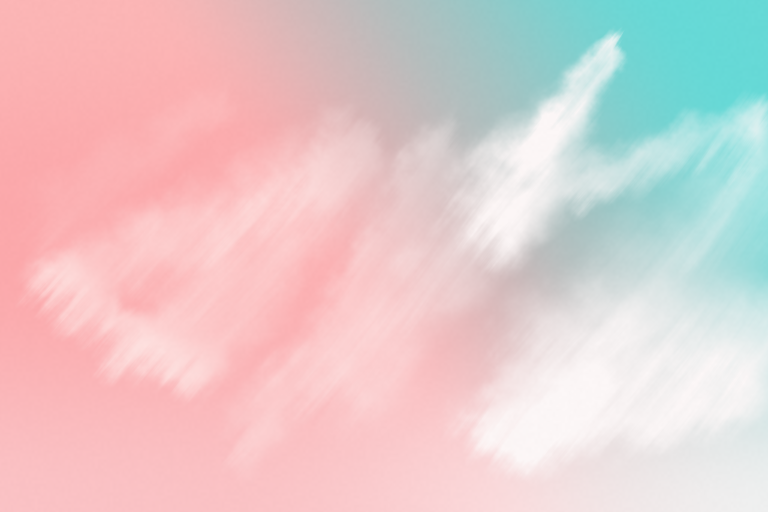
Give the GLSL for this texture, as a Shadertoy shader.

```glsl
// Feathery diagonal cirrus clouds over a soft coral-to-turquoise sky.

const vec2 WIND = vec2(0.669, 0.743);

float hash(vec2 cell) {
    vec3 q = fract(cell.xyx * vec3(0.1031, 0.1030, 0.0973));
    q += dot(q, q.yzx + 33.33);
    return fract((q.x + q.y) * q.z);
}

float noise(vec2 p) {
    vec2 cell = floor(p), f = fract(p);
    f = f * f * (3.0 - 2.0 * f);
    float low = mix(hash(cell), hash(cell + vec2(1, 0)), f.x);
    float high = mix(hash(cell + vec2(0, 1)), hash(cell + vec2(1, 1)), f.x);
    return mix(low, high, f.y);
}

float fbm(vec2 p) {
    float sum = 0.0, weight = 0.5;
    for (int i = 0; i < 5; i++) {
        sum += weight * noise(p);
        p = mat2(1.6, 1.2, -1.2, 1.6) * p + 7.3;
        weight *= 0.5;
    }
    return sum / 0.97;
}

// Octaves without rotation keep the fibres parallel
float fibres(vec2 p) {
    float sum = 0.0, weight = 0.5;
    for (int i = 0; i < 4; i++) {
        sum += weight * noise(p);
        p = p * vec2(2.1, 1.8) + 5.7;
        weight *= 0.55;
    }
    return sum / 1.01;
}

// Soft tapered stroke from a to b, with a radius at each end
float wisp(vec2 p, vec2 a, vec2 b, float ra, float rb, float core) {
    vec2 ab = b - a;
    float h = clamp(dot(p - a, ab) / dot(ab, ab), 0.0, 1.0);
    float d = length(p - a - ab * h) / mix(ra, rb, h);
    return 1.0 - smoothstep(core, 1.0, d);
}

// Layers veils so that they never exceed full cover
float cover(float base, float veil) {
    return base + veil * (1.0 - base);
}

vec3 sky(vec2 p) {
    vec3 coral = mix(vec3(0.98, 0.76, 0.77), vec3(0.985, 0.66, 0.67), smoothstep(0.0, 0.5, p.y));
    coral += vec3(0.0, 0.05, 0.04) * smoothstep(0.6, 1.0, p.y);
    float t = p.x - 0.7 * (1.0 - p.y);
    vec3 color = mix(coral, vec3(0.74, 0.73, 0.73), smoothstep(0.25, 0.78, t));
    color = mix(color, vec3(0.40, 0.85, 0.84), smoothstep(0.6, 1.32, t));
    float haze = smoothstep(0.55, 0.0, p.y) * smoothstep(0.4, 1.5, p.x);
    return mix(color, vec3(0.98, 0.97, 0.97), 0.85 * haze);
}

float cloudBody(vec2 p) {
    // Left fan: bright lower rim, upper shoulder and inner veil
    float c = 0.55 * wisp(p, vec2(0.10, 0.44), vec2(0.37, 0.27), 0.08, 0.08, 0.1);
    c = cover(c, 0.48 * wisp(p, vec2(0.13, 0.45), vec2(0.57, 0.64), 0.08, 0.13, 0.1));
    c = cover(c, 0.45 * wisp(p, vec2(0.38, 0.36), vec2(0.67, 0.68), 0.15, 0.12, 0.2));
    c = cover(c, 0.36 * wisp(p, vec2(0.49, 0.15), vec2(0.86, 0.73), 0.08, 0.07, 0.0));
    // Central sheet and rising plume
    c = cover(c, 0.50 * wisp(p, vec2(0.68, 0.28), vec2(0.98, 0.64), 0.16, 0.15, 0.1));
    c = cover(c, 0.88 * wisp(p, vec2(0.98, 0.60), vec2(1.19, 0.90), 0.15, 0.035, 0.15));
    // Pale lower bank and right-hand veils
    c = cover(c, 0.88 * wisp(p, vec2(0.98, 0.18), vec2(1.42, 0.24), 0.11, 0.13, 0.3));
    c = cover(c, 0.68 * wisp(p, vec2(1.08, 0.31), vec2(1.5, 0.34), 0.16, 0.16, 0.1));
    c = cover(c, 0.58 * wisp(p, vec2(1.14, 0.65), vec2(1.48, 0.74), 0.07, 0.07, 0.1));
    c = cover(c, 0.42 * wisp(p, vec2(1.25, 0.43), vec2(1.5, 0.65), 0.19, 0.17, 0.1));
    // Faint outlying wisps
    return cover(c, 0.16 * wisp(p, vec2(0.10, 0.56), vec2(0.42, 0.80), 0.10, 0.06, 0.0));
}

void mainImage(out vec4 fragColor, in vec2 fragCoord) {
    vec2 p = fragCoord / iResolution.y;
    p.x *= 1.5 * iResolution.y / iResolution.x;

    // Wind-aligned coordinates, gently bent
    vec2 across = vec2(WIND.y, -WIND.x);
    vec2 w = vec2(dot(p, across), dot(p, WIND));
    w.x += 0.035 * (noise(p * 3.0) - 0.5) + 0.03 * w.y * w.y;
    float streak = fibres(w * vec2(17.0, 2.6));
    float fine = fibres(w * vec2(60.0, 7.0) + 19.0);
    float puff = fbm(p * 14.0);

    // Fray the outline along the wind, then roughen it with small puffs
    vec2 fray = WIND * (0.10 * (streak - 0.5) + 0.05 * (fine - 0.5));
    vec2 ruffle = 0.07 * (vec2(puff, fbm(p * 14.0 + 31.0)) - 0.5);
    float density = cloudBody(p + fray + ruffle);

    float texture_ = 1.0 + 0.75 * (streak - 0.5) + 0.4 * (fine - 0.5);
    float tuft = smoothstep(0.35, 0.75, p.y);
    texture_ += mix(0.25, 0.75, tuft) * (puff - 0.5);
    density = clamp(density * texture_, 0.0, 1.0);

    vec3 cloud = mix(vec3(0.995, 0.93, 0.92), vec3(0.985, 0.965, 0.965), smoothstep(0.4, 1.1, p.x));
    vec3 color = mix(sky(p), cloud, density);
    color += 0.008 * (noise(p * 170.0) - 0.5);
    fragColor = vec4(clamp(color, 0.0, 1.0), 1.0);
}
```
